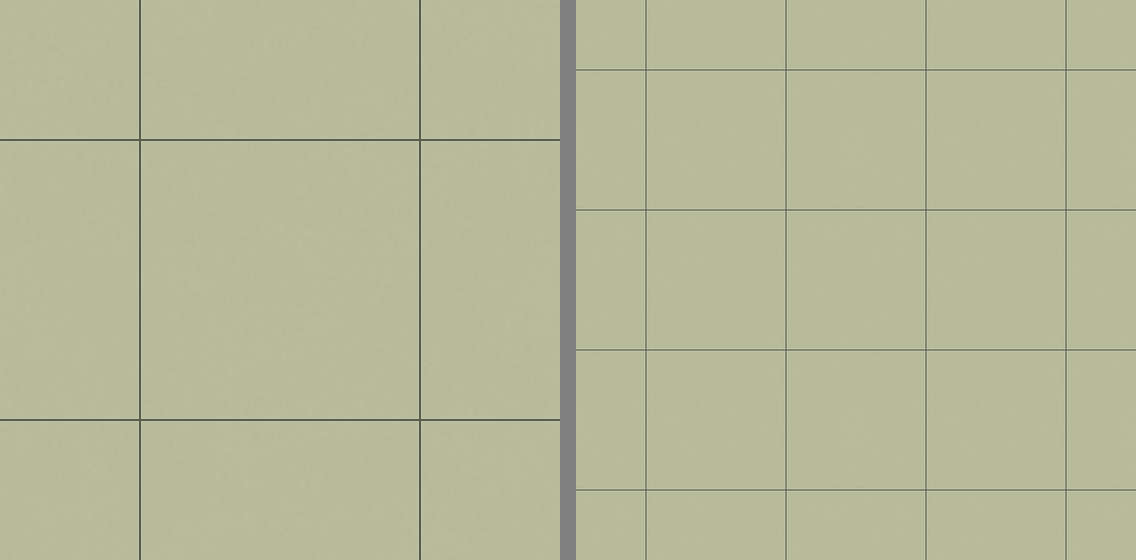
Left, the tile; right, the same tile 2 across and 2 down.
Write a Shadertoy shader that draws this pattern.

```glsl
// Large matt sage-green square tiles, two across and two down, parted by hairline joints.
// Joints come from the distance to the nearest tile edge, each with a thin pale rim;
// wrapping value noise adds a barely visible mottle and fine grain to the glaze.

const float TILES = 2.0;               // whole tiles per canvas side
const float JOINT_HALF = 1.0 / 512.0;  // half width of the dark joint
const float RIM_WIDTH = 1.0 / 512.0;   // pale edge on each side of the joint
const vec3 GLAZE = vec3(0.718, 0.730, 0.608);
const vec3 JOINT = vec3(0.35, 0.36, 0.31);
const vec3 RIM = vec3(0.78, 0.80, 0.66);
const float MOTTLE_CELLS = 12.0;
const float GRAIN_CELLS = 160.0;
const float MOTTLE_AMOUNT = 0.008;
const float GRAIN_AMOUNT = 0.012;

float hash21(vec2 p) {
    vec3 q = fract(vec3(p.xyx) * 0.1031);
    q += dot(q, q.yzx + 33.33);
    return fract((q.x + q.y) * q.z);
}

// Value noise on a lattice that wraps after the given number of cells
float wrapNoise(vec2 uv, float cells, float seed) {
    vec2 p = uv * cells;
    vec2 i = floor(p);
    vec2 f = fract(p);
    f = f * f * (3.0 - 2.0 * f);
    vec2 lo = mod(i, cells);
    vec2 hi = mod(i + 1.0, cells);
    float a = hash21(lo + seed);
    float b = hash21(vec2(hi.x, lo.y) + seed);
    float c = hash21(vec2(lo.x, hi.y) + seed);
    float d = hash21(hi + seed);
    return mix(mix(a, b, f.x), mix(c, d, f.x), f.y);
}

// Centred sum of octaves, each doubling the whole cell count
float wrapFbm(vec2 uv, float cells, float seed) {
    float sum = 0.0;
    float gain = 0.5;
    for (int k = 0; k < 4; k++) {
        sum += gain * (wrapNoise(uv, cells, seed) - 0.5);
        cells *= 2.0;
        seed += 17.0;
        gain *= 0.5;
    }
    return sum;
}

// Antialiased coverage of a band around the joint centre
float band(float dist, float halfWidth, float pixel) {
    return clamp(0.5 + (halfWidth - dist) / pixel, 0.0, 1.0);
}

void mainImage(out vec4 fragColor, in vec2 fragCoord) {
    vec2 uv = fragCoord / iResolution.xy;
    float pixel = 1.0 / min(iResolution.x, iResolution.y);

    // Joints lie a quarter and three quarters of the way across
    vec2 toJoint = abs(fract(uv * TILES) - 0.5) / TILES;
    float dist = min(toJoint.x, toJoint.y);

    // Glaze with soft mottle and fine grain
    float mottle = wrapFbm(uv, MOTTLE_CELLS, 3.0);
    float grain = wrapNoise(uv, GRAIN_CELLS, 71.0) - 0.5;
    vec3 color = GLAZE + MOTTLE_AMOUNT * mottle + GRAIN_AMOUNT * grain;

    // Pale rim, then the dark joint over it
    color = mix(color, RIM, band(dist, JOINT_HALF + RIM_WIDTH, pixel));
    color = mix(color, JOINT, band(dist, JOINT_HALF, pixel));

    fragColor = vec4(color, 1.0);
}
```
